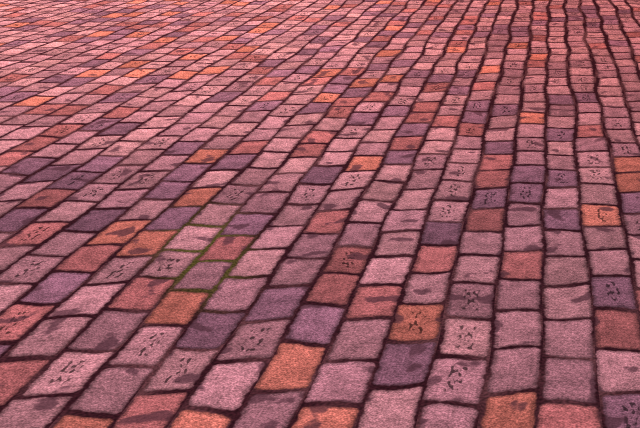
Reproduce this texture procedurally as a Shadertoy shader.

```glsl
// Worn brick pavement in staggered columns, receding towards warm light at the upper left.

float hash(vec2 p) {
    return fract(sin(dot(p, vec2(127.1, 311.7))) * 43758.5);
}

vec2 gradientAt(vec2 p) {
    float angle = 6.2832 * hash(p);
    return vec2(cos(angle), sin(angle));
}

// Gradient noise, roughly -0.7 to 0.7
float noise(vec2 p) {
    vec2 i = floor(p), f = fract(p);
    vec2 s = f * f * f * (f * (f * 6.0 - 15.0) + 10.0);
    vec2 e = vec2(1, 0);
    float a = dot(gradientAt(i), f);
    float b = dot(gradientAt(i + e.xy), f - e.xy);
    float c = dot(gradientAt(i + e.yx), f - e.yx);
    float d = dot(gradientAt(i + e.xx), f - e.xx);
    return mix(mix(a, b, s.x), mix(c, d, s.x), s.y);
}

float roundedBox(vec2 p, vec2 halfSize, float radius) {
    vec2 q = abs(p) - halfSize + radius;
    return length(max(q, 0.0)) + min(max(q.x, q.y), 0.0) - radius;
}

vec3 brickColor(vec2 id) {
    float pick = hash(id + 7.3);
    vec3 color = mix(vec3(0.64, 0.41, 0.46), vec3(0.72, 0.47, 0.50), hash(id + 2.1));
    color = mix(color, vec3(0.53, 0.34, 0.41), step(0.68, pick));
    color = mix(color, vec3(0.65, 0.36, 0.37), step(0.82, pick));
    color = mix(color, vec3(0.75, 0.41, 0.37), step(0.93, pick));
    return color * (0.9 + 0.25 * hash(id + 4.7));
}

vec3 pavement(vec2 uv) {
    // Perspective: x counts columns, y counts rows away from the viewer
    float depth = 1.332 - uv.y;
    vec2 ground = vec2((uv.x - 1.29) / (0.108 * depth) + 0.21, 13.67 / depth);
    float far = smoothstep(0.45, 1.0, uv.y);
    float right = smoothstep(0.6, 1.4, uv.x);

    // Settled, uneven courses
    vec2 p = ground;
    p.x += (0.13 + 0.12 * far) * noise(ground * vec2(0.6, 0.45));
    p.y += 0.22 * noise(ground * vec2(0.7, 0.4) + 31.0);
    float column = floor(p.x);
    p.y += 0.4 + 0.6 * mod(column, 2.0) + 0.25 * (hash(vec2(column, 3.0)) - 0.5);
    vec2 id = floor(p);
    vec2 local = (fract(p) - 0.5) * vec2(1.0, 1.6);
    vec2 surface = p * vec2(1.0, 1.6);

    // Brick outline with chipped edges
    vec2 jitter = vec2(hash(id + 11.0), hash(id + 17.0));
    vec2 halfSize = vec2(0.475, 0.765) - jitter * vec2(0.035, 0.05);
    halfSize.x -= 0.04 * far * right;
    float edge = roundedBox(local - 0.03 * (jitter - 0.5), halfSize, 0.09);
    edge += 0.05 * noise(surface * 4.0) + 0.025 * noise(surface * 11.0);
    float brick = 1.0 - smoothstep(-0.025, 0.025, edge);

    // Face: mottling, grain and worn rims
    vec3 color = brickColor(id);
    color *= 1.0 + 0.22 * noise(surface * 2.7 + id) + 0.28 * noise(surface * 13.0);
    color *= 1.0 + 0.42 * noise(surface * 31.0);
    color *= 1.0 - 0.28 * smoothstep(-0.11, 0.0, edge);
    color *= 1.0 + 0.07 * local.y;

    // Irregular pressed hollows in the middle of some faces
    float hollow = smoothstep(0.05, 0.3, noise(local * vec2(13.0, 6.0) + id * 5.0));
    hollow *= 1.0 - smoothstep(-0.03, 0.03, roundedBox(local, vec2(0.16, 0.46), 0.05));
    color *= 1.0 - 0.5 * hollow * step(0.72, hash(id + 23.0));

    // Dark stains and missing flakes
    float stain = smoothstep(0.3, 0.42, noise(surface * 1.5 + 50.0) + 0.12 * noise(surface * 7.0));
    color = mix(color, vec3(0.31, 0.18, 0.22), 0.65 * stain);

    // Joints: dark soil, with lighter sand and a little moss
    float sand = smoothstep(-0.2, 0.5, noise(surface * 0.8 + 9.0));
    vec3 joint = mix(vec3(0.21, 0.09, 0.12), vec3(0.38, 0.22, 0.24), sand);
    float moss = 1.0 - smoothstep(0.04, 0.17, length(uv - vec2(0.48, 0.4)));
    joint = mix(joint, vec3(0.34, 0.32, 0.14), 0.8 * moss);
    joint *= 1.0 + 0.5 * noise(surface * 17.0);
    color = mix(joint, color, brick);

    // Warm distant light, fading to brown on the right
    vec3 tint = mix(vec3(1.34, 1.31, 1.22), vec3(1.1, 0.97, 0.9), right);
    color *= mix(vec3(1.0), tint, far);
    return color * mix(1.0, 0.93, right * (1.0 - far));
}

void mainImage(out vec4 fragColor, in vec2 fragCoord) {
    // Supersampling keeps the distant bricks smooth
    vec3 sum = vec3(0.0);
    for (int i = 0; i < 9; i++) {
        vec2 offset = (vec2(i % 3, i / 3) - 1.0) / 3.0;
        sum += pavement((fragCoord + offset) / iResolution.y);
    }
    fragColor = vec4(clamp(sum / 9.0, 0.0, 1.0), 1.0);
}
```
